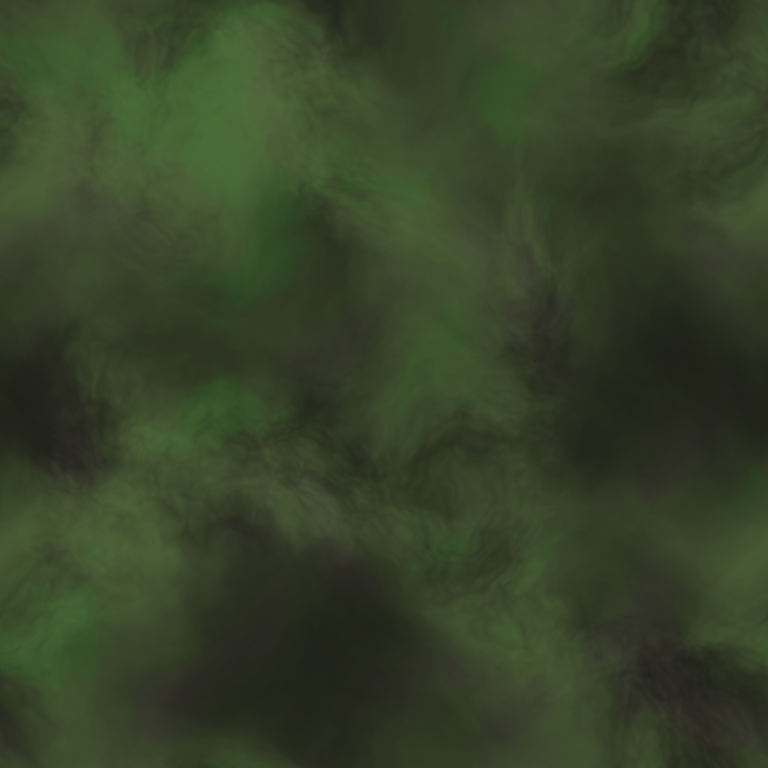
Reproduce this texture procedurally as a Shadertoy shader.

```glsl
// Mossy, cloudy ground: soft dark pools and pale green drifts with mottled patches.
// Wrapping gradient noise, bent by layered sines and warping, sets tone and hue;
// wrapping cellular noise adds the fine leafy mottling. Tiles on all edges.

#define BASE_FREQ 3.0      // large clouds per canvas
#define OCTAVES 5
#define ROUGHNESS 0.53     // amplitude kept per octave
#define WARP 0.045         // bending of the clouds
#define CONTRAST 0.235
#define MEAN_TONE 0.258    // average green level
#define MOTTLE_FREQ 58.0   // cells per canvas
#define MOTTLE_DEPTH 0.07
#define HUE_SHIFT 0.85     // strength of vivid and grey patches

const float TAU = 6.2831853;

// Integer hash giving two values in 0..1
vec2 hash2(vec2 cell, float seed) {
    uvec2 q = uvec2(cell) * uvec2(1597u, 3812u) + uint(seed) * 7919u;
    uint n = q.x * 747796u + q.y * 28917u + 12345u;
    n = (n ^ (n >> 15)) * 2246822519u;
    n = (n ^ (n >> 13)) * 3266489917u;
    n ^= n >> 16;
    return vec2(n & 65535u, n >> 16) / 65535.0;
}

float cornerSlope(vec2 cell, vec2 offset, float period, float seed) {
    float angle = TAU * hash2(mod(cell, period), seed).x;
    return dot(vec2(cos(angle), sin(angle)), offset);
}

// Gradient noise repeating after a whole number of cells
float noise(vec2 uv, float period, float seed) {
    vec2 p = uv * period, i = floor(p), f = p - i;
    vec2 s = f * f * f * (f * (f * 6.0 - 15.0) + 10.0);
    vec2 e = vec2(1.0, 0.0);
    float low = mix(cornerSlope(i, f, period, seed),
                    cornerSlope(i + e.xy, f - e.xy, period, seed), s.x);
    float high = mix(cornerSlope(i + e.yx, f - e.yx, period, seed),
                     cornerSlope(i + e.xx, f - e.xx, period, seed), s.x);
    return mix(low, high, s.y);
}

float fbm(vec2 uv, float period, float seed) {
    float sum = 0.0, amplitude = 1.0;
    for (int i = 0; i < OCTAVES; i++) {
        sum += amplitude * noise(uv, period, seed + float(i));
        period *= 2.0;
        amplitude *= ROUGHNESS;
    }
    return sum;
}

// Distance to the nearest scattered point, repeating like the noise
float cellular(vec2 uv, float period, float seed) {
    vec2 p = uv * period, i = floor(p), f = p - i;
    float nearest = 2.0;
    for (int y = -1; y <= 1; y++)
        for (int x = -1; x <= 1; x++) {
            vec2 cell = vec2(x, y);
            vec2 d = cell + hash2(mod(i + cell, period), seed) - f;
            nearest = min(nearest, dot(d, d));
        }
    return sqrt(nearest);
}

// Green level to moss colour
vec3 mossRamp(float level) {
    vec3 shade = vec3(0.13, 0.14, 0.10);
    vec3 leaf = vec3(0.30, 0.38, 0.22);
    return mix(shade, leaf, (level - 0.14) / 0.24);
}

void mainImage(out vec4 fragColor, in vec2 fragCoord) {
    vec2 uv = fragCoord / iResolution.xy;

    // Bend the plane with sines, then with noise
    vec2 bent = uv + 0.02 * sin(TAU * (uv.yx * vec2(2.0, 3.0) + uv * vec2(1.0, 2.0)));
    bent += WARP * vec2(fbm(uv, 4.0, 11.0), fbm(uv, 4.0, 23.0));

    // Broad smooth clouds plus wisps that fade out in places
    float broad = noise(bent, BASE_FREQ, 31.0) + 0.5 * noise(bent, 5.0, 37.0);
    float wisps = fbm(bent, 8.0, 41.0);
    float rough = smoothstep(-0.25, 0.35, noise(bent, 4.0, 53.0) + 0.3 * broad);
    float level = MEAN_TONE + CONTRAST * (broad + mix(0.2, 0.6, rough) * wisps);

    // Fine mottling, strongest in rough patches
    vec2 curl = vec2(noise(uv, 40.0, 61.0), noise(uv, 40.0, 67.0));
    float mottle = 0.45 - cellular(bent + 0.012 * curl, MOTTLE_FREQ, 71.0);
    mottle += 0.5 * noise(bent, 84.0, 73.0);
    level += MOTTLE_DEPTH * mottle * mix(0.08, 0.6, rough * rough);

    // Soft limits keep the pools and highlights within range
    float swing = level - MEAN_TONE;
    level = MEAN_TONE + 0.16 * tanh(swing / 0.16);
    vec3 color = mossRamp(level);

    // Vivid leaf patches against grey violet ones
    float hue = fbm(bent, 5.0, 83.0) + 2.0 * swing;
    float vivid = smoothstep(0.1, 0.65, hue);
    float grey = smoothstep(0.05, 0.6, -hue) * smoothstep(0.11, 0.22, level);
    color += HUE_SHIFT * vivid * vec3(-0.03, 0.03, -0.015);
    color += HUE_SHIFT * grey * vec3(0.012, -0.025, 0.02);

    fragColor = vec4(max(color, 0.0), 1.0);
}
```
